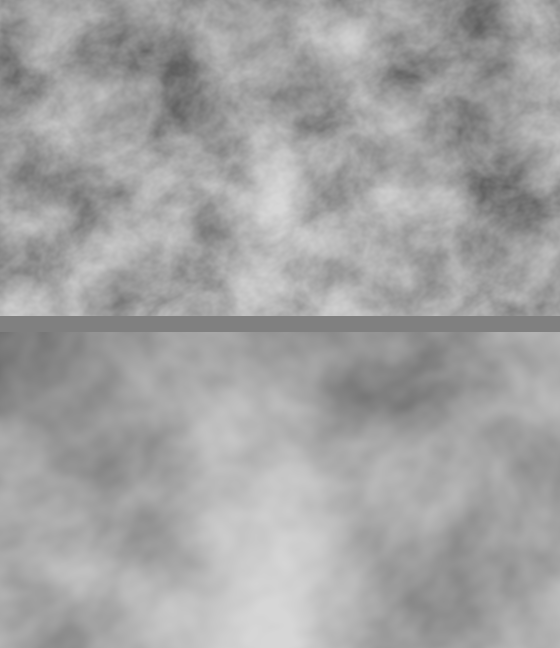
Top, the full canvas; bottom, a detail of the centre.
Write a WebGL 2 fragment shader that draws this texture.

```glsl
#version 300 es
precision highp float;

uniform vec2 u_resolution;
out vec4 fragColor;

// Unit gradient with a pseudo-random direction for each lattice cell
vec2 latticeGradient(vec2 cell) {
    uvec2 q = uvec2(ivec2(cell) + 4096);
    uint h = q.x * 1597334673u ^ q.y * 3812015801u;
    h = (h ^ (h >> 15)) * 2246822519u;
    h = (h ^ (h >> 13)) * 3266489917u;
    h ^= h >> 16;
    float angle = float(h & 65535u) / 65536.0 * 6.28319;
    return vec2(cos(angle), sin(angle));
}

float gradientNoise(vec2 p) {
    vec2 cell = floor(p);
    vec2 f = p - cell;
    vec2 fade = f * f * f * (f * (f * 6.0 - 15.0) + 10.0);
    float a = dot(latticeGradient(cell), f);
    float b = dot(latticeGradient(cell + vec2(1, 0)), f - vec2(1, 0));
    float c = dot(latticeGradient(cell + vec2(0, 1)), f - vec2(0, 1));
    float d = dot(latticeGradient(cell + vec2(1, 1)), f - vec2(1, 1));
    return mix(mix(a, b, fade.x), mix(c, d, fade.x), fade.y);
}

// Five octaves, from broad clouds down to fine mottling
float cloudNoise(vec2 p) {
    float sum = 0.0;
    float amplitude = 1.0;
    for (int octave = 0; octave < 5; octave++) {
        sum += amplitude * gradientNoise(p);
        // Turn each octave so that no direction builds up
        p = mat2(1.62, 1.22, -1.22, 1.62) * p + vec2(17.37, 9.71);
        amplitude *= 0.6;
    }
    return sum;
}

void main() {
    vec2 uv = gl_FragCoord.xy / u_resolution.y;

    // A faint shear lets the broad clouds rise to the right
    vec2 p = vec2(uv.x * 3.3, uv.y * 3.7 - uv.x * 0.3);

    // Gentle warp breaks up the lattice
    p += 0.1 * vec2(gradientNoise(p * 1.3 + 31.4), gradientNoise(p * 1.3 + 73.8));

    // Broad drift of light under the clouds
    float drift = gradientNoise(uv * 1.4 + 5.3);
    float density = cloudNoise(p + 12.6) + 0.35 * drift;

    // Light tones are compressed a little more than dark ones
    float grey = 0.637 + 0.27 * density - 0.05 * density * density;
    fragColor = vec4(vec3(clamp(grey, 0.38, 0.84)), 1.0);
}
```
